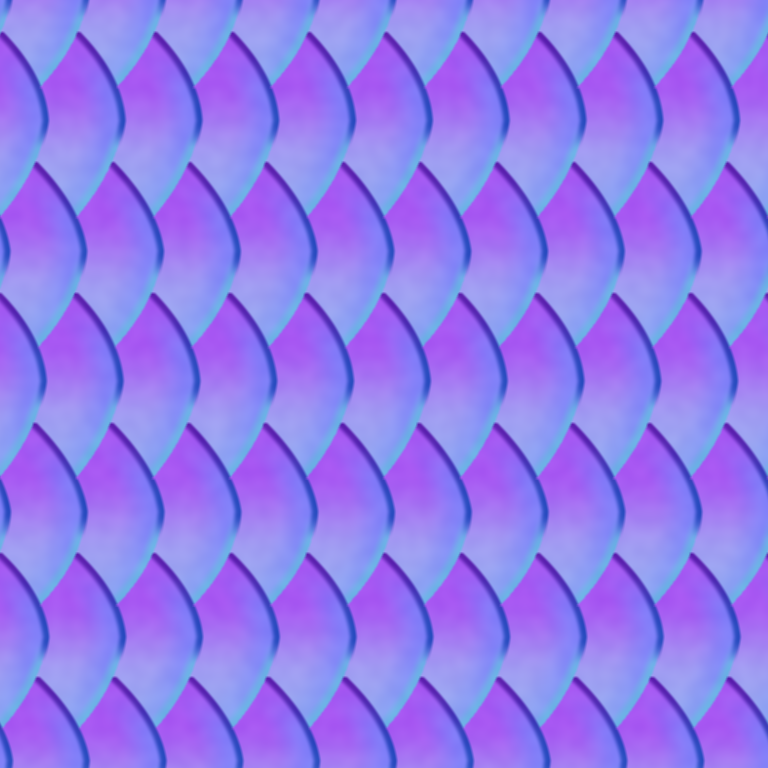
Write a three.js fragment shader that draws this texture map.

```glsl
varying vec2 vUv;

const float COLUMNS = 10.0;
const float ROWS = 6.0;
const float TAU = 6.2831853;
const float CELL_ASPECT = 0.59;
const float CORNER = 0.68;

vec2 gradientAt(vec2 cell, float period) {
  cell = mod(cell, period);
  float angle = TAU * fract(sin(dot(cell, vec2(127.1, 311.7))) * 4375.5);
  return vec2(cos(angle), sin(angle));
}

float gradientNoise(vec2 p, float period) {
  vec2 i = floor(p), f = fract(p);
  vec2 w = f * f * f * (f * (f * 6.0 - 15.0) + 10.0);
  vec2 e = vec2(1.0, 0.0);
  float low = mix(dot(gradientAt(i, period), f),
                  dot(gradientAt(i + e, period), f - e), w.x);
  float high = mix(dot(gradientAt(i + e.yx, period), f - e.yx),
                   dot(gradientAt(i + 1.0, period), f - 1.0), w.x);
  return mix(low, high, w.y);
}

// Right outline of a scale, v rows below its apex
float outline(float v) {
  float t = min(v / CORNER, 1.0);
  float s = max(v - CORNER, 0.0);
  return 0.64 * t * (1.8 - 0.8 * t) - s * (0.15 + 0.9 * s);
}

// Horizontal gap to the outline turned into a perpendicular distance
float outlineDistance(float gap, float v) {
  float slope = (outline(v + 0.01) - outline(v - 0.01)) / 0.02;
  return gap / length(vec2(1.0, slope * CELL_ASPECT));
}

float band(float inner, float outer, float d) {
  return 1.0 - smoothstep(inner, outer, d);
}

vec3 scaleBody(float v, float gap, float rim) {
  vec3 purple = vec3(0.655, 0.34, 0.95);
  vec3 lilac = vec3(0.64, 0.60, 0.95);
  vec3 blue = vec3(0.47, 0.51, 0.98);
  vec3 sky = vec3(0.56, 0.71, 0.94);
  vec3 cyan = vec3(0.42, 0.70, 0.90);
  vec3 c = mix(purple, lilac, smoothstep(0.35, 1.0, v));
  c = mix(c, blue, 0.85 * band(0.05, 0.6, gap) * smoothstep(0.05, 0.5, v));
  c = mix(c, sky, 0.6 * smoothstep(0.75, 1.4, v));
  return mix(c, cyan, smoothstep(CORNER, 0.95, v) * band(0.02, 0.17, rim));
}

// Dark groove that fades out past the corner
vec3 addCrease(vec3 c, float v, float d, float width) {
  vec3 violet = vec3(0.36, 0.12, 0.68);
  vec3 navy = vec3(0.16, 0.30, 0.75);
  vec3 groove = mix(violet, navy, smoothstep(0.0, 0.65, v));
  return mix(c, groove, band(0.7, 0.9, v) * band(0.015, width, d));
}

vec3 scales(vec2 uv) {
  // Slightly uneven rows, counted downward
  float fall = fract(1.0 - uv.y - 0.0417);
  float q = max(fall * 5.896, 4.0 + (fall - 0.6784) * 6.219);
  float row = floor(q), d = fract(q);

  // Alternate rows shift by half a scale, with a small drift
  float drift = 0.018 * cos(0.5 * TAU * q)
              + 0.02 * cos(TAU * (q - 5.5) / ROWS) - 0.025;
  float u = uv.x * COLUMNS - 0.5 * mod(row, 2.0) - drift;

  // Tail of the row above, then outline of this row
  float tail = outline(1.0 + d) - 0.5;
  float side = outline(d);
  float start = max(tail, side - 1.0);
  u = start + fract(u - start);

  bool above = u > side;
  float v = above ? d + 1.0 : d;
  float gap = above ? tail + 1.0 - u : side - u;
  float rim = outlineDistance(gap, v);
  vec3 c = addCrease(scaleBody(v, gap, rim), v, rim, 0.1);

  // Thin shade spilling over from the scale on the left
  float leftV = (!above && tail > side - 1.0) ? d + 1.0 : d;
  float leftGap = above ? u - side : u - start;
  return addCrease(c, leftV, outlineDistance(leftGap, leftV), 0.035);
}

void main() {
  // Average nearby samples for soft edges
  vec3 color = vec3(0.0);
  for (int j = -1; j <= 1; j++) {
    for (int i = -1; i <= 1; i++) {
      color += scales(vUv + vec2(float(i), float(j)) * 0.0013) / 9.0;
    }
  }
  // Faint mottling
  color += 0.025 * gradientNoise(vUv * 48.0, 48.0) * vec3(1.0, 1.2, 0.5);
  gl_FragColor = vec4(color, 1.0);
}
```
